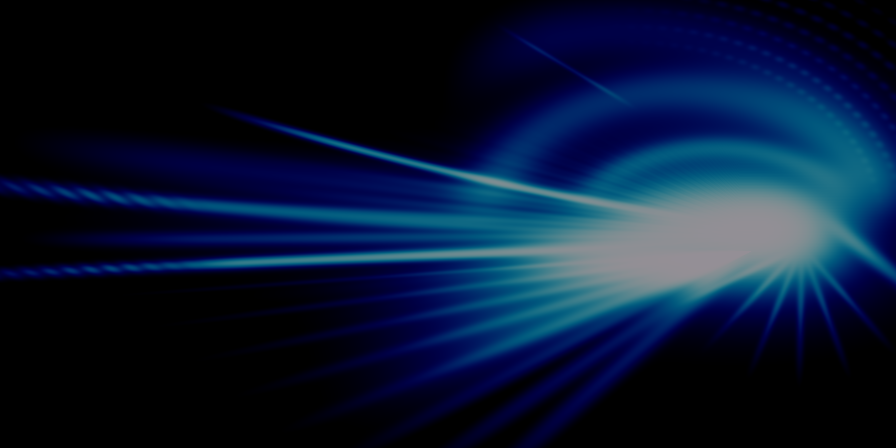
Reproduce this background procedurally as a Shadertoy shader.

```glsl
float glow(vec2 p, vec2 center, vec2 size) {
    vec2 q = (p - center) / size;
    return exp(-dot(q, q));
}

// Bent light trail between two ends, fading at both
float trail(vec2 p, vec2 a, vec2 b, float bend, float width) {
    float t = (p.x - a.x) / (b.x - a.x);
    float d = (p.y - mix(a.y, b.y, t) - 4.0 * bend * t * (1.0 - t)) / width;
    return exp(-d * d) * smoothstep(0.0, 0.35, t) * (1.0 - smoothstep(0.75, 1.1, t));
}

// Upper half of a soft elliptic ring
float arc(vec2 p, vec2 center, vec2 radii, float width) {
    float d = (length((p - center) / radii) - 1.0) * radii.y / width;
    return exp(-d * d) * smoothstep(0.0, 0.15, p.y - center.y);
}

// Straight ray that starts at the origin and tapers away
float ray(vec2 p, float angle, float reach, float width) {
    vec2 dir = vec2(cos(angle), sin(angle));
    float along = dot(p, dir);
    float d = (p.x * dir.y - p.y * dir.x) / width;
    return exp(-d * d) * smoothstep(0.0, 0.15, along)
         * (1.0 - smoothstep(0.3 * reach, reach, along));
}

// Black through navy and teal to pale grey
vec3 lightRamp(float e) {
    return vec3(0.58 * smoothstep(0.68, 1.05, e),
                0.56 * smoothstep(0.28, 1.0, e),
                e - 0.42 * e * e);
}

float leftTrails(vec2 p) {
    float beads = 0.8 + 0.2 * sin(p.x * 130.0 + p.y * 190.0);
    beads = mix(beads, 1.0, smoothstep(0.2, 0.5, p.x));
    float e = 1.25 * trail(p, vec2(0.42, 0.777), vec2(1.5, 0.52), -0.022, 0.009);
    e += 0.95 * beads * trail(p, vec2(-0.3, 0.625), vec2(1.3, 0.495), -0.023, 0.017);
    e += beads * mix(0.9, 1.4, smoothstep(0.38, 0.55, p.x))
       * trail(p, vec2(-0.3, 0.373), vec2(1.4, 0.447), 0.004, 0.012);
    e += 0.5 * trail(p, vec2(0.0, 0.465), vec2(1.4, 0.467), 0.0, 0.016);
    e += 0.32 * trail(p, vec2(-0.05, 0.695), vec2(1.45, 0.53), -0.012, 0.04);

    // Haze split into bands that converge on the core
    float slope = (p.y - 0.47) / max(1.75 - p.x, 0.1);
    float bands = 0.7 + 0.2 * sin(slope * 95.0) + 0.1 * sin(slope * 211.0 + 1.0);
    return e + 0.48 * bands * glow(p, vec2(1.0, 0.51), vec2(0.5, 0.11));
}

float lowerFan(vec2 p) {
    vec2 q = vec2(1.68, 0.44) - p;
    float angle = atan(q.y, q.x);
    float inside = smoothstep(-0.05, 0.12, angle) * (1.0 - smoothstep(0.32, 0.52, angle));
    float e = 1.1 * inside * exp(-pow(length(q) / 0.72, 4.0));
    for (int i = 0; i < 8; i++) {
        float k = float(i);
        e += (0.25 + 0.04 * k) * ray(q, 0.07 + 0.05 * k + 0.006 * k * k,
                                     1.6 - 0.09 * k, 0.005 + 0.0025 * k);
    }
    // Short spikes below the core
    vec2 s = p - vec2(1.79, 0.45);
    for (int i = 0; i < 6; i++) {
        float k = float(i);
        e += 0.5 * ray(s, -2.7 + 0.37 * k, 0.34, 0.008);
    }
    return e + 0.45 * glow(p, vec2(1.7, 0.39), vec2(0.2, 0.1));
}

float upperSwirl(vec2 p) {
    float e = 0.6 * arc(p, vec2(1.52, 0.47), vec2(0.45, 0.33), 0.055);
    e += 0.5 * arc(p, vec2(1.6, 0.5), vec2(0.3, 0.17), 0.025);
    e += 0.4 * glow(p, vec2(1.64, 0.64), vec2(0.3, 0.16));
    e += 0.3 * trail(p, vec2(1.1, 0.95), vec2(1.4, 0.77), 0.0, 0.006);

    // Outer veil with fine beaded threads toward the right
    vec2 q = (p - vec2(1.4, 0.5)) / vec2(0.6, 0.43);
    float radius = length(q);
    float threads = pow(0.5 + 0.5 * sin(radius * 75.0), 3.0)
                  * (0.6 + 0.4 * sin(atan(q.y, q.x) * 110.0));
    e += 0.36 * smoothstep(0.95, 1.25, p.x) * arc(p, vec2(1.4, 0.5), vec2(0.6, 0.43), 0.065);
    e += 0.2 * threads * smoothstep(1.3, 1.8, p.x) * smoothstep(0.5, 0.75, p.y)
       * smoothstep(0.85, 1.0, radius) * (1.0 - smoothstep(1.25, 1.6, radius));
    return e;
}

float core(vec2 p) {
    float e = 1.5 * glow(p, vec2(1.55, 0.49), vec2(0.2, 0.09));
    e += 1.5 * glow(p, vec2(1.75, 0.49), vec2(0.15, 0.095));
    e += 1.1 * glow(p, vec2(1.35, 0.44), vec2(0.2, 0.06));
    e += 0.5 * glow(p, vec2(1.57, 0.5), vec2(0.4, 0.17));
    return e + 0.8 * ray(p - vec2(1.82, 0.53), -0.68, 0.5, 0.018);
}

void mainImage(out vec4 fragColor, in vec2 fragCoord) {
    vec2 p = fragCoord / iResolution.xy * vec2(2.0, 1.0);
    float light = leftTrails(p) + lowerFan(p) + upperSwirl(p) + core(p);
    float energy = 1.08 * (1.0 - exp(-max(light - 0.02, 0.0)));
    fragColor = vec4(lightRamp(energy), 1.0);
}
```
